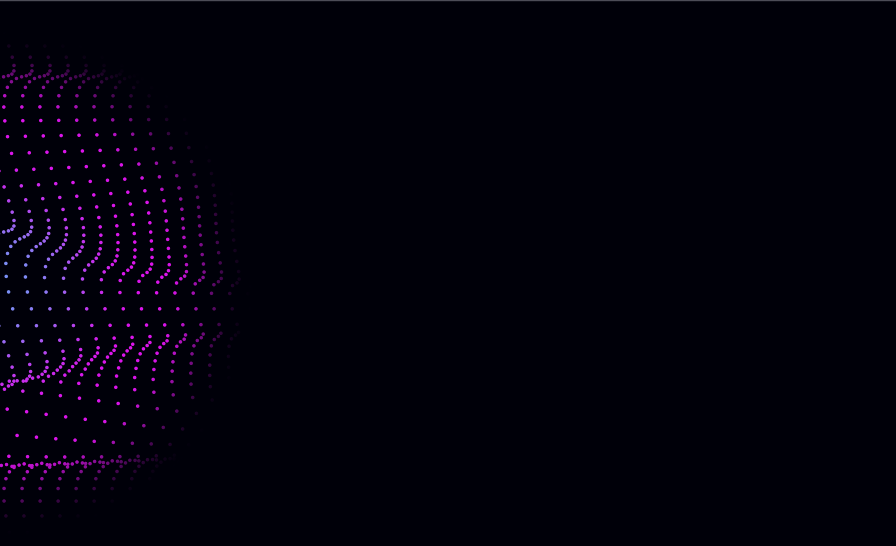
A Shadertoy shader for this background:

```glsl
const vec3 BACKGROUND = vec3(0.0, 0.0, 0.036);
const vec3 CORE_COLOR = vec3(0.48, 0.56, 0.96);
const vec3 RIM_COLOR = vec3(0.86, 0.08, 0.92);
const vec3 BORDER_COLOR = vec3(0.30, 0.30, 0.34);
const vec2 GLOW_CENTER = vec2(0.0, 0.48);   // lengths are in canvas heights
const float FADE_START = 0.30;
const float FADE_END = 0.465;
const vec2 SPACING = vec2(0.0330, 0.0167);
const vec2 WAVE_SIZE = vec2(0.026, 0.040);
const float WAVE_NUMBER = 22.1;
const float WAVE_AXIS = 0.434;
const float WAVE_LEAN = 0.45;
const float DOT_RADIUS = 0.0032;
const float BORDER_WIDTH = 0.0022;
const float PI = 3.14159265;

// Moves a lattice point along a wave that bunches rows into arcs
vec2 waveDisplace(vec2 p) {
    float height = p.y - WAVE_AXIS;
    float pinch = 5.2 * max(p.x, 0.0) * exp(-height * height * 45.0);
    float phase = WAVE_NUMBER * height * (1.0 + pinch);
    phase -= PI * smoothstep(0.13, 0.29, -height);
    vec2 amplitude = WAVE_SIZE / (1.0 + pinch);
    return p + amplitude * vec2(-sin(phase + WAVE_LEAN), sin(phase));
}

// Coverage of the nearest dots, searched around the current cell
float dotField(vec2 p, float pixel) {
    vec2 cell = floor(p / SPACING + 0.5);
    float nearest = 1.0;
    for (int row = -4; row <= 4; row++) {
        for (int column = -2; column <= 2; column++) {
            vec2 lattice = (cell + vec2(column, row)) * SPACING;
            nearest = min(nearest, distance(p, waveDisplace(lattice)));
        }
    }
    return 1.0 - smoothstep(DOT_RADIUS - 0.6 * pixel, DOT_RADIUS + 0.6 * pixel, nearest);
}

void mainImage(out vec4 fragColor, in vec2 fragCoord) {
    float pixel = 1.0 / iResolution.y;
    vec2 p = fragCoord * pixel;
    vec3 color = BACKGROUND;

    // Dots shift from a cool core to a magenta rim, then fade out
    float radius = distance(p, GLOW_CENTER);
    if (radius < FADE_END) {
        float fade = 1.0 - smoothstep(FADE_START, FADE_END, radius);
        vec3 dotColor = mix(CORE_COLOR, RIM_COLOR, smoothstep(0.02, 0.25, radius));
        color = mix(color, dotColor, dotField(p, pixel) * fade);
    }

    // Thin line along the upper edge
    float border = clamp((p.y + 0.5 * pixel - 1.0 + BORDER_WIDTH) / pixel, 0.0, 1.0);
    color = mix(color, BORDER_COLOR, border);

    fragColor = vec4(color, 1.0);
}
```
